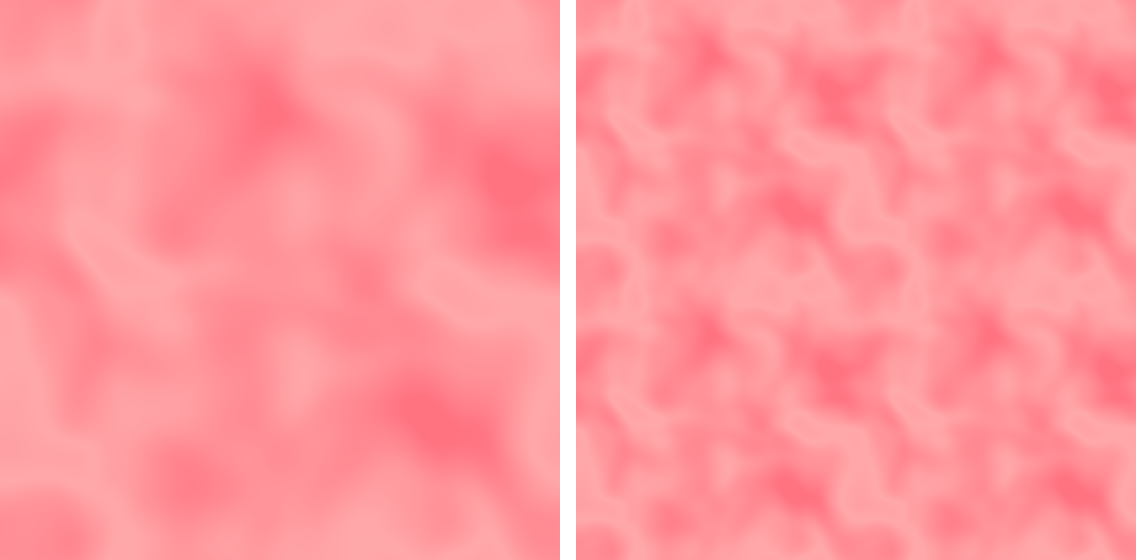
Left, the tile; right, the same tile 2 across and 2 down.
This texture is drawn by a Shadertoy shader. Its source:

```glsl
const vec3 DEEP_PINK = vec3(1.0, 0.450, 0.504);
const vec3 PALE_PINK = vec3(1.0, 0.668, 0.672);
const int BROAD_CELLS = 4;     // lattice cells across the tile
const int DETAIL_CELLS = 9;
const int WARP_CELLS = 3;
const float SLANT = 0.26;      // stretches blobs toward the lower right
const float DETAIL = 0.38;     // weight of the finer octave
const float WARP = 0.1;        // bends and squeezes the blobs
const vec2 SHIFT = vec2(0.1625, 0.1625);  // keeps lattice lines off the edges
const float MEAN_TONE = 0.64;
const float CONTRAST = 1.07;
const float CREST = 0.97;      // tone at which the pale areas fold back
const float CREST_SOFTNESS = 0.012;
const float FOLD = 0.75;       // 0.5 flattens the crests, 1.0 mirrors them
const uint SEED = 41u;

uint scramble(uint h) {
    h ^= h >> 16;
    h *= 0x7feb352du;
    h ^= h >> 15;
    h *= 0x846ca68bu;
    return h ^ (h >> 16);
}

// Random gradient of a lattice corner, leaning slightly to the diagonal.
vec2 cornerGradient(ivec2 corner, int period, uint seed) {
    ivec2 key = (corner + period) % period;
    uint h = scramble(uint(key.x) + scramble(uint(key.y) + scramble(seed)));
    float angle = 6.2831853 * float(h >> 8) / 16777216.0;
    vec2 gradient = vec2(cos(angle), sin(angle));
    return gradient + SLANT * gradient.yx;
}

// Gradient noise that wraps over the unit square.
float tiledNoise(vec2 uv, int period, uint seed) {
    vec2 p = uv * float(period);
    ivec2 cell = ivec2(floor(p));
    vec2 f = fract(p);
    vec2 fade = f * f * f * (f * (f * 6.0 - 15.0) + 10.0);
    float sum = 0.0;
    for (int j = 0; j < 2; j++) {
        for (int i = 0; i < 2; i++) {
            vec2 offset = vec2(float(i), float(j));
            vec2 weight = mix(1.0 - fade, fade, offset);
            vec2 gradient = cornerGradient(cell + ivec2(i, j), period, seed);
            sum += weight.x * weight.y * dot(gradient, f - offset);
        }
    }
    return sum;
}

// Bends tones above the crest back down, leaving a faint pale ridge.
float foldCrest(float tone) {
    float d = tone - CREST;
    float bent = sqrt(d * d + CREST_SOFTNESS * CREST_SOFTNESS);
    return CREST + (1.0 - FOLD) * d - FOLD * bent;
}

void mainImage(out vec4 fragColor, in vec2 fragCoord) {
    vec2 uv = fragCoord / iResolution.xy + SHIFT;

    // Gentle warp so that blob sizes vary
    uv += WARP * vec2(tiledNoise(uv, WARP_CELLS, SEED + 2u),
                      tiledNoise(uv, WARP_CELLS, SEED + 3u));

    // Broad clouds with softer detail
    float clouds = tiledNoise(uv, BROAD_CELLS, SEED);
    clouds += DETAIL * tiledNoise(uv, DETAIL_CELLS, SEED + 1u);

    // Tone to colour
    float tone = foldCrest(MEAN_TONE + CONTRAST * clouds);
    fragColor = vec4(mix(DEEP_PINK, PALE_PINK, clamp(tone, 0.0, 1.0)), 1.0);
}
```
